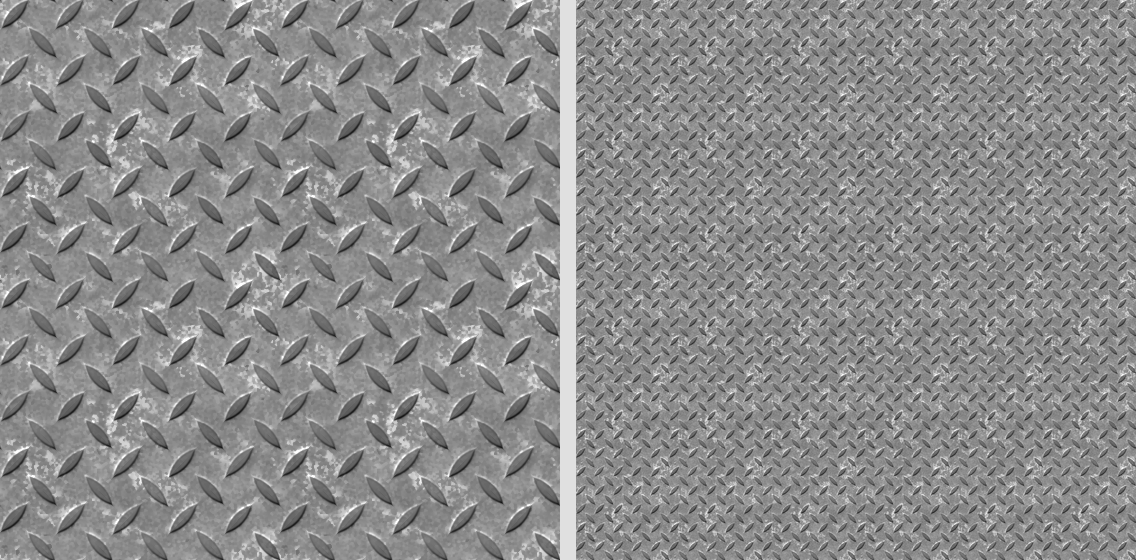
Left: one tile. Right: repeated 3 by 3.
Give the GLSL for this texture, as a Shadertoy shader.

```glsl
// Worn steel tread plate: a 10 by 10 grid of cells, each with two pointed lugs
// leaning opposite ways. Lugs are lens distance functions lit from the top left;
// blotches, scuffs and grain are smoothed cellular noise that wraps twice per canvas.

float hash(vec2 p) {
    return fract(sin(dot(p, vec2(12.99, 78.23))) * 4375.85);
}

// Cellular noise: random tones of scattered points, blended by nearness
float cellNoise(vec2 p, vec2 wrap) {
    vec2 base = floor(p);
    float tone = 0.0, total = 0.0;
    for (int y = -1; y <= 1; y++) {
        for (int x = -1; x <= 1; x++) {
            vec2 cell = base + vec2(x, y);
            vec2 id = mod(cell, wrap);
            vec2 away = cell + vec2(hash(id + 3.1), hash(id + 8.7)) - p;
            float weight = exp(-6.0 * dot(away, away));
            tone += weight * hash(id + 5.3);
            total += weight;
        }
    }
    return tone / total;
}

// Adds one raised lug per cell; lean is +1 for rising, -1 for falling
float stampLug(float metal, vec2 p, float lean, float wear, float aa) {
    vec2 id = mod(floor(p), 5.0) + 11.0 * lean;
    float variation = hash(id) - 0.5;
    p = fract(p) - 0.5 + 0.03 * (vec2(hash(id + 2.3), hash(id + 6.1)) - 0.5);

    // Lens shape made of two arcs
    vec2 along = normalize(vec2(0.68 * lean, 0.73));
    vec2 across = vec2(along.y, -along.x);
    vec2 q = vec2(dot(p, across), dot(p, along));
    float halfLength = 0.345 + 0.03 * variation;
    float halfWidth = 0.1;
    float radius = (halfLength * halfLength + halfWidth * halfWidth) / (2.0 * halfWidth);
    vec2 fromArc = vec2(abs(q.x) + radius - halfWidth, q.y);
    float d = length(fromArc) - radius;

    // Light on the sloping side
    float side = q.x / (abs(q.x) + 0.015);
    vec2 normal = normalize(side * fromArc.x * across + fromArc.y * along);
    float light = dot(normal, normalize(vec2(-0.45, 0.9)));

    // Polished halo and cast shadow on the plate
    float nearby = smoothstep(0.48, 0.3, max(abs(p.x), abs(p.y)));
    float outside = max(d, 0.0);
    metal += nearby * 0.2 * exp(-14.0 * outside) * smoothstep(0.3, 0.7, wear) * (0.6 + 0.4 * light);
    metal -= nearby * 0.17 * exp(-32.0 * outside) * max(-light, 0.0);

    // Dull top face, then bright and dark rims
    float face = 0.43 + 0.07 * variation + 0.22 * (metal - 0.55) + 0.09 * q.y;
    metal = mix(face, metal, smoothstep(-aa, aa, d));
    float litRim = exp(-pow((d - 0.012) / 0.022, 2.0));
    float darkRim = exp(-pow((d + 0.012) / 0.02, 2.0));
    metal += nearby * litRim * 0.24 * max(light, 0.0) * (0.5 + wear);
    metal -= nearby * darkRim * (0.06 + 0.2 * max(-light, 0.0));
    return metal;
}

void mainImage(out vec4 fragColor, in vec2 fragCoord) {
    vec2 uv = fragCoord / iResolution.xy;
    vec2 cell = uv * 10.0;
    vec2 sheet = uv * 2.0;
    float aa = 10.0 / iResolution.y;

    // Plate tone: broad blotches, diagonal scuffs and fine grain
    float blotch = cellNoise(sheet * 7.0, vec2(7.0));
    float mottle = cellNoise(sheet * 31.0, vec2(31.0));
    float grain = cellNoise(sheet * 110.0, vec2(110.0));
    vec2 slant = vec2(sheet.x + sheet.y, sheet.x - sheet.y) * vec2(13.0, 6.0);
    float scuff = cellNoise(slant + 0.5 * mottle, vec2(13.0, 6.0));

    float metal = 0.555 + 0.07 * (blotch - 0.5) + 0.06 * (mottle - 0.5) + 0.09 * (grain - 0.5);
    float speckle = smoothstep(0.45, 0.8, 0.5 * grain + 0.5 * mottle);
    metal += 0.22 * speckle * smoothstep(0.45, 0.8, scuff);

    // Sparse dark pits
    float pits = cellNoise(sheet * 53.0, vec2(53.0));
    metal -= 0.12 * smoothstep(0.1, 0.03, pits) * smoothstep(0.4, 0.7, blotch);

    // Two interleaved sets of lugs
    float wear = 0.4 * scuff + 0.3 * mottle + 0.3 * grain;
    metal = stampLug(metal, cell - vec2(0.26, 0.74) + 0.5, 1.0, wear, aa);
    metal = stampLug(metal, cell - vec2(0.76, 0.24) + 0.5, -1.0, wear, aa);

    fragColor = vec4(vec3(clamp(metal, 0.0, 1.0)), 1.0);
}
```
